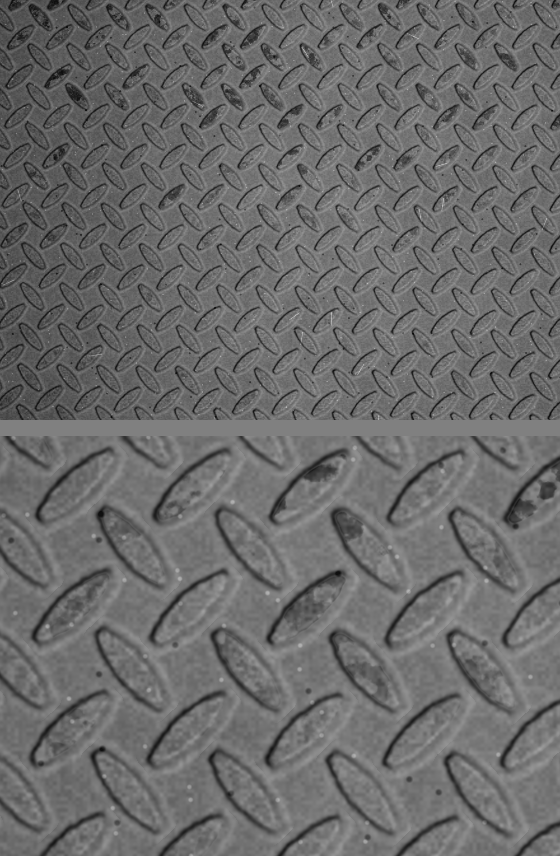
Top, the full canvas; bottom, a detail of the centre.
A Shadertoy shader for this texture:

```glsl
// Worn steel tread plate: raised lugs alternate between two diagonals on a
// slightly skewed grid. Each lug is a blunt-ended lens distance, shaded by
// side light; noise adds grain, grime, specks and a few scratches.

float hash(vec2 p) {
    return fract(sin(dot(p, vec2(127.1, 311.7))) * 43758.5453);
}

float noise(vec2 p) {
    vec2 i = floor(p), f = fract(p);
    f = f * f * (3.0 - 2.0 * f);
    return mix(mix(hash(i), hash(i + vec2(1, 0)), f.x),
               mix(hash(i + vec2(0, 1)), hash(i + vec2(1, 1)), f.x), f.y);
}

float fbm(vec2 p) {
    float sum = 0.0, amp = 0.5;
    for (int k = 0; k < 4; k++) {
        sum += amp * noise(p);
        p = p * 2.03 + 17.3;
        amp *= 0.5;
    }
    return sum;
}

float band(float d, float center, float width) {
    float t = (d - center) / width;
    return exp(-t * t);
}

// Canvas position (y down) to grid cells, undoing the mild camera tilt
vec2 plateGrid(vec2 p) {
    vec2 q = p - vec2(0.460, 0.3255);
    vec2 g = q / vec2(0.0929, 0.0955);
    for (int k = 0; k < 4; k++) {
        g = vec2((q.x + 0.0023 * g.y) / (0.0929 + 0.00016 * g.y),
                 (q.y - 0.0004 * g.x) / (0.0954 + 0.00021 * (g.x + g.y)));
    }
    return g;
}

// Lens with cut tips; x runs along the lug
float lugDistance(vec2 p) {
    float radius = 0.993, halfWidth = 0.135;
    float lens = length(vec2(p.x, abs(p.y) + radius - halfWidth)) - radius;
    float cut = abs(p.x) - 0.415;
    float h = max(0.03 - abs(lens - cut), 0.0);
    return max(lens, cut) + h * h / 0.12;
}

// Small round spots scattered one per cell
float specks(vec2 p, float rarity) {
    vec2 id = floor(p);
    vec2 center = 0.3 + 0.4 * vec2(hash(id + 3.1), hash(id + 8.7));
    float spot = 1.0 - smoothstep(0.08, 0.3, length(p - id - center));
    return spot * step(rarity, hash(id));
}

void mainImage(out vec4 fragColor, in vec2 fragCoord) {
    vec2 p = fragCoord / iResolution.y;
    p.y = 1.0 - p.y;
    vec2 g = plateGrid(p);
    float pixel = 10.5 / iResolution.y;

    // Nearest lug of the two interleaved sets
    float d = 1e3;
    vec2 lug = vec2(0), id = vec2(0), axis = vec2(1, 0);
    for (int k = 0; k < 2; k++) {
        vec2 s = g - 0.5 * float(k) + 0.5;
        vec2 dir = k == 0 ? vec2(0.67, 0.742) : vec2(0.742, -0.67);
        vec2 local = fract(s) - 0.5;
        vec2 q = vec2(dot(local, dir), dot(local, vec2(-dir.y, dir.x)));
        float dist = lugDistance(q);
        if (dist < d) {
            d = dist;
            lug = q;
            axis = dir;
            id = floor(s) + 0.37 * float(k);
        }
    }
    d += 0.014 * (noise(g * 16.0) - 0.5);
    float inside = 1.0 - smoothstep(-pixel, pixel, d + 0.02);

    // Plate tone: dim at the left and in the corners
    float right = smoothstep(0.0, 0.75, p.x);
    vec2 fromCenter = p - vec2(0.75, 0.5);
    float grey = mix(0.385, 0.455, right) - 0.10 * dot(fromCenter, fromCenter);
    grey += 0.06 * (fbm(p * 14.0) - 0.47);

    // Side light on the lug edges
    vec2 n = axis * lug.x / 0.2 + vec2(-axis.y, axis.x) * lug.y / 0.018;
    float facing = dot(n / (length(n) + 1e-3), vec2(0.94, 0.34));
    float edge = max(0.024, 0.6 * pixel);
    grey -= band(d, 0.0, edge) * (0.16 - mix(0.07, 0.17, right) * facing);
    grey += band(d, 0.065, 0.032) * (0.055 + 0.035 * facing);
    grey += band(d, -0.045, 0.022) * (0.045 + 0.04 * facing * right);
    grey += inside * (0.025 * right - 0.015);

    // Grime on some lugs, heavier toward the top
    float dirt = hash(id + 5.3) * mix(1.0, 0.45, smoothstep(0.2, 0.7, p.y));
    float blotch = smoothstep(0.52, 0.68, fbm(g * 7.0 + id) + 0.12 * dirt);
    grey -= inside * blotch * 0.22 * smoothstep(0.15, 0.9, dirt);

    // Grain, rougher on the lugs, then specks
    float grain = noise(p * 330.0) + 0.6 * noise(p * 170.0 + 9.0) - 0.8;
    grey += grain * mix(0.075, 0.13, inside);
    grey += 0.17 * specks(p * 115.0, 0.972) - 0.2 * specks(p * 85.0 + 40.0, 0.975);

    // Rare pale scratches
    float turn = 6.283 * hash(id + 2.9);
    vec2 along = vec2(cos(turn), sin(turn));
    vec2 r = lug - vec2(0.2 * along.x, 0.05);
    float line = length(r - along * clamp(dot(r, along), -0.15, 0.15));
    grey += 0.22 * band(line, 0.0, max(0.012, 0.4 * pixel)) * step(0.95, hash(id + 7.7));

    fragColor = vec4(vec3(clamp(grey, 0.06, 0.8)), 1.0);
}
```
